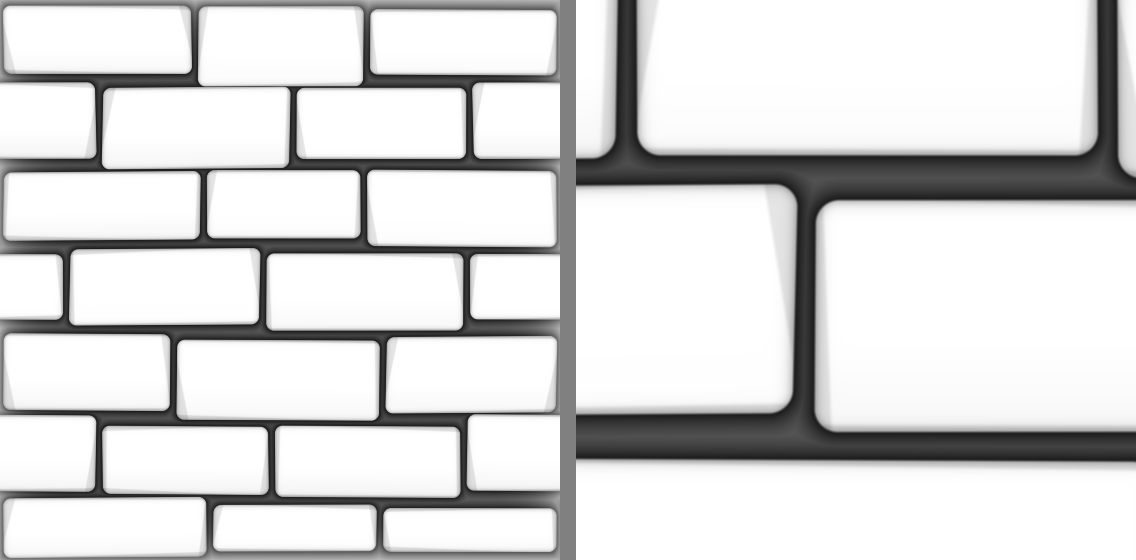
Left, the full canvas; right, a detail of the centre.
Reproduce this pattern procedurally as a three.js fragment shader.

```glsl
// A wall of white rounded bricks: seven courses of three, staggered by half a
// brick, over dark mortar. Layered sines vary the joints, heights and levels;
// each brick is a rounded-box distance with tilted chamfers and a shaded rim.

varying vec2 vUv;

const float COURSES = 7.0;
const float PITCH = 0.1484;        // course spacing; the last one is cut short
const float JOINT_HALF = 0.0059;   // half the upright joint
const float BED_HALF = 0.0078;     // half the level joint
const float CORNER = 0.014;
const float SOFT = 0.0011;         // edge smoothing
const float SIDE_BEVEL = 0.015;
const float BED_BEVEL = 0.007;
const float FACET_SHADE = 0.10;
const float RIM_SHADE = 0.32;
const float RIM_WIDTH = 0.0028;
const float MORTAR_DEEP = 0.09;    // mortar grey against a brick
const float MORTAR_OPEN = 0.42;    // mortar grey in a wide gap
const float MORTAR_FADE = 0.012;
const float BORDER_GLOW = 0.36;    // lighter mortar at the canvas border
const float BORDER_FADE = 0.035;
const float HALF_PI = 1.5707963;
const float THIRD_TURN = 2.0943951;

float hash(vec2 p) {
  return fract(sin(dot(p, vec2(127.1, 311.7))) * 43758.5453);
}

// Left ends of the three bricks in a course
vec3 jointPositions(float row, float odd) {
  vec3 even = vec3(0.0, 1.0, 2.0) / 3.0 + odd / 6.0;
  return even + vec3(
    0.0293 * sin(HALF_PI * row) - 0.0189 * odd,
    0.0350 * cos(1.208 * (row - 1.2)) + 0.0104 * (1.0 - 2.0 * odd),
    0.0039 * (row - 3.0) + 0.0150 * sin(THIRD_TURN * row));
}

// Upward shift of each brick from the middle of its course
vec3 brickLifts(float row, float odd) {
  return vec3(
    0.0033 - 0.0026 * odd - 0.0065 * sin(HALF_PI * row),
    -0.0026 - 0.0091 * cos(1.257 * (row - 4.3)),
    -0.0013 + 0.0085 * odd);
}

// Change in half height of each brick
vec3 brickGrowth(float row) {
  return vec3(
    0.0065 * cos(2.5 * (row - 1.0)),
    0.0059 * cos(HALF_PI * (row - 3.7)),
    -0.0013 - 0.0065 * cos(THIRD_TURN * row));
}

float roundedBox(vec2 p, vec2 halfSize) {
  vec2 q = abs(p) - halfSize + CORNER;
  return length(max(q, 0.0)) + min(max(q.x, q.y), 0.0) - CORNER;
}

// Light on one side's chamfer, whose inner line runs askew to the side
float chamfer(float depth, float along, float width, float seed) {
  float line = width * (0.45 + (2.0 * seed - 1.0) * along);
  return 1.0 - FACET_SHADE * (1.0 - smoothstep(line - SOFT, line + 2.0 * SOFT, depth));
}

float brickShade(vec2 p, vec2 halfSize, float dist, vec2 id) {
  vec2 along = p / halfSize;
  float light = 1.0;
  for (int i = 0; i < 2; i++) {
    float side = float(i) * 2.0 - 1.0;
    vec2 depth = halfSize - side * p;
    light *= chamfer(depth.x, along.y, SIDE_BEVEL, hash(id + 3.1 * side));
    light *= chamfer(depth.y, along.x, BED_BEVEL, hash(id + 5.7 * side));
  }
  light *= 1.0 - RIM_SHADE * exp(min(dist, 0.0) / RIM_WIDTH);
  return light * (1.0 - 0.04 * hash(id + 9.3) * smoothstep(0.1, 1.0, -along.y));
}

float mortarShade(float dist) {
  float grey = mix(MORTAR_OPEN, MORTAR_DEEP, exp(-max(dist, 0.0) / MORTAR_FADE));
  vec2 inset = min(vUv, 1.0 - vUv);
  return grey + BORDER_GLOW * exp(-min(inset.x, inset.y) / BORDER_FADE);
}

void main() {
  float down = 1.0 - vUv.y;
  float course = min(floor(down / PITCH), COURSES - 1.0);
  float nearest = 1.0;
  vec2 local = vec2(0.0), size = vec2(1.0), id = vec2(0.0);

  // Nearest brick among this course and its neighbours
  for (int j = -1; j <= 1; j++) {
    float row = course + float(j);
    if (row < 0.0 || row >= COURSES) continue;
    float odd = mod(row, 2.0);
    float top = row * PITCH;
    float bottom = row > COURSES - 1.5 ? 1.0 : top + PITCH;
    vec3 left = jointPositions(row, odd);
    vec3 right = vec3(left.yz, left.x + 1.0);
    vec3 midY = 1.0 - 0.5 * (top + bottom) + brickLifts(row, odd);
    vec3 halfY = 0.5 * (bottom - top) - BED_HALF + brickGrowth(row);
    for (int k = 0; k < 3; k++) {
      vec2 key = vec2(float(k), row);
      vec2 halfSize = vec2(0.5 * (right[k] - left[k]) - JOINT_HALF, halfY[k]);
      float offset = vUv.x - 0.5 * (left[k] + right[k]);
      vec2 p = vec2(fract(offset + 0.5) - 0.5, vUv.y - midY[k]);
      vec2 lean = vec2(hash(key + 1.3), hash(key + 2.9)) - 0.5;
      p += lean * vec2(0.05, 0.015) * p.yx;
      float dist = roundedBox(p, halfSize);
      if (dist < nearest) {
        nearest = dist; local = p; size = halfSize; id = key;
      }
    }
  }

  float cover = 1.0 - smoothstep(-SOFT, SOFT, nearest);
  float grey = mix(mortarShade(nearest), brickShade(local, size, nearest, id), cover);
  gl_FragColor = vec4(vec3(grey), 1.0);
}
```
